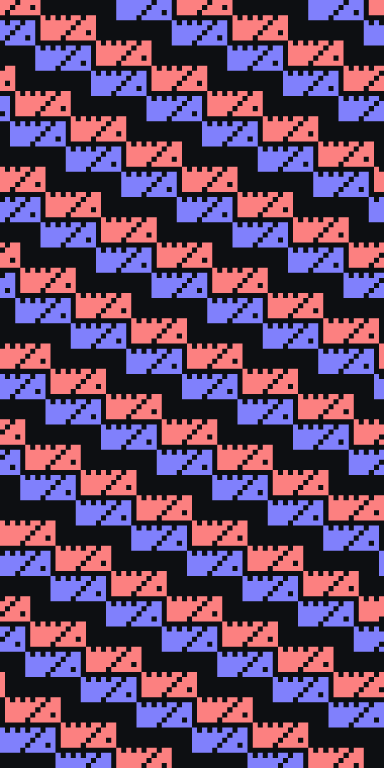
Write a Shadertoy shader that draws this pattern.

```glsl
// Staircases of notched red and blue blocks on near-black, drawn on a coarse cell grid.
// Each block is 11 x 5 cells; every row repeats after 38 cells and steps 11 cells sideways.
// Cell edges are smoothed by averaging a 4 x 4 set of samples per pixel.

// Cells cut out of a block, counted from its top left corner
bool isHole(vec2 cell) {
    bool notch = cell.y == 0.0 && cell.x < 6.0 && mod(cell.x, 2.0) == 1.0;
    bool slash = cell.x + cell.y == 8.0;
    bool dot = cell == vec2(9.0, 3.0);
    return notch || slash || dot;
}

// True on the solid cells of one staircase whose first block starts at origin
bool onBlock(vec2 cell, vec2 origin) {
    vec2 p = cell - origin;
    float row = floor(p.y / 5.0);
    vec2 local = vec2(mod(p.x - 11.0 * row, 38.0), p.y - 5.0 * row);
    return local.x < 11.0 && !isHole(local);
}

vec3 patternColor(vec2 cell) {
    if (onBlock(cell, vec2(8.0, 3.0))) return vec3(0.99, 0.50, 0.50);
    if (onBlock(cell, vec2(-4.0, 4.0))) return vec3(0.50, 0.50, 0.99);
    return vec3(0.05, 0.06, 0.07);
}

void mainImage(out vec4 fragColor, in vec2 fragCoord) {
    const int SAMPLES = 4;
    vec3 sum = vec3(0.0);
    for (int j = 0; j < SAMPLES; j++) {
        for (int i = 0; i < SAMPLES; i++) {
            vec2 offset = (vec2(i, j) + 0.5) / float(SAMPLES) - 0.5;
            vec2 uv = (fragCoord + offset) / iResolution.xy;
            // 76 x 152 cells, counted from the top left
            vec2 cell = floor(vec2(uv.x, 1.0 - uv.y) * vec2(76.0, 152.0));
            sum += patternColor(cell);
        }
    }
    fragColor = vec4(sum / float(SAMPLES * SAMPLES), 1.0);
}
```
